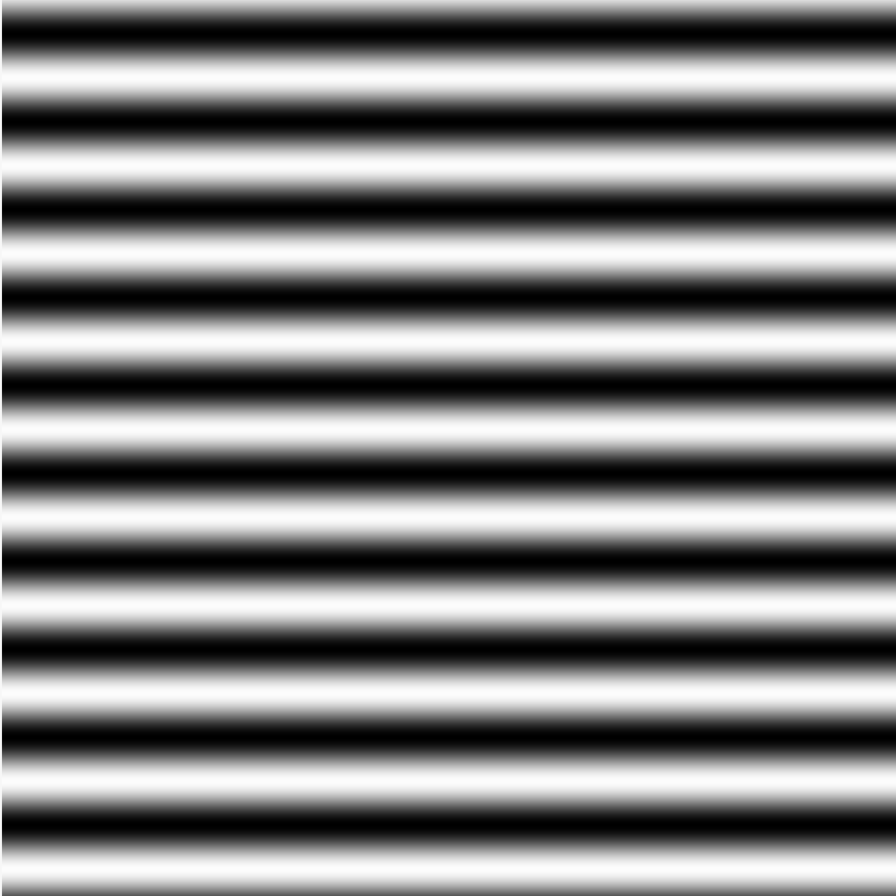
This pattern is drawn by a three.js fragment shader. Its source:

```glsl
// Soft horizontal bands that fade between black and white as a cosine wave,
// a little over ten cycles from bottom to top, uniform across the canvas,
// with a hairline light margin down the left side.
varying vec2 vUv;

const float TAU = 6.28319;
const float CYCLES = 10.19;        // bands over the canvas height
const float FIRST_CREST = 0.305;   // cycles from the bottom to the first white crest
const float MARGIN_WIDTH = 0.0022;
const float MARGIN_SOFTNESS = 0.0008;
const vec3 BAND_DARK = vec3(0.0);
const vec3 BAND_LIGHT = vec3(0.99);
const vec3 MARGIN_COLOR = vec3(0.97);

// Cosine wave from 0 to 1 that peaks where the phase is a whole number.
float wave(float phase) {
  return 0.5 + 0.5 * cos(TAU * phase);
}

// Coverage of a strip along the left side, with a soft inner edge.
float leftStrip(float x, float width, float softness) {
  return 1.0 - smoothstep(width - softness, width + softness, x);
}

void main() {
  // Bands
  float brightness = wave(vUv.y * CYCLES - FIRST_CREST);
  vec3 color = mix(BAND_DARK, BAND_LIGHT, brightness);

  // Margin
  color = mix(color, MARGIN_COLOR, leftStrip(vUv.x, MARGIN_WIDTH, MARGIN_SOFTNESS));

  gl_FragColor = vec4(color, 1.0);
}
```
